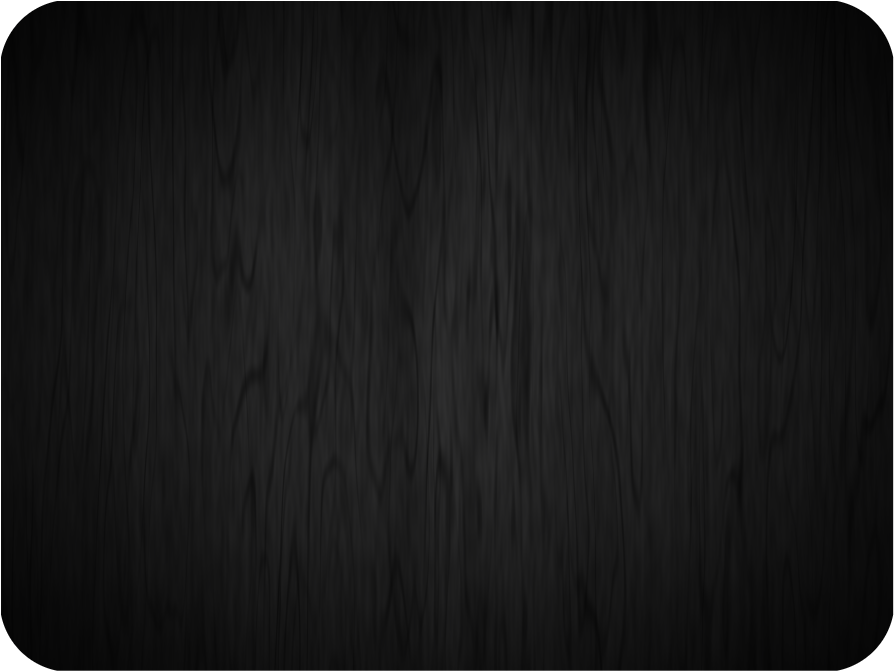
Give the GLSL for this texture, as a Shadertoy shader.

```glsl
// Dark stained wood panel with rounded corners on a white ground.
// Vertically stretched gradient noise makes fibres and pores, contour lines of
// a smoother field make the veins, and a flat-topped vignette lights the centre.

const vec3 GROUND = vec3(1.0);
const vec3 WOOD = vec3(0.150, 0.150, 0.151);
const vec2 PANEL_MIN_MARGIN = vec2(0.0015, 0.0019);  // left, bottom
const vec2 PANEL_MAX_MARGIN = vec2(0.0042, 0.0015);  // right, top
const float CORNER_RADIUS = 0.106;
const float CORNER_OVERSHOOT = 0.002;

vec2 hashGradient(vec2 cell) {
    vec3 h = fract(cell.xyx * vec3(0.1031, 0.1030, 0.0973));
    h += dot(h, h.yzx + 33.33);
    float angle = 6.28318 * fract((h.x + h.y) * h.z);
    return vec2(cos(angle), sin(angle));
}

// Gradient noise, roughly -0.7 to 0.7
float gradientNoise(vec2 p) {
    vec2 cell = floor(p);
    vec2 f = p - cell;
    vec2 u = f * f * f * (f * (f * 6.0 - 15.0) + 10.0);
    float a = dot(hashGradient(cell), f);
    float b = dot(hashGradient(cell + vec2(1, 0)), f - vec2(1, 0));
    float c = dot(hashGradient(cell + vec2(0, 1)), f - vec2(0, 1));
    float d = dot(hashGradient(cell + vec2(1, 1)), f - vec2(1, 1));
    return mix(mix(a, b, u.x), mix(c, d, u.x), u.y);
}

float roundedBox(vec2 p, vec2 halfSize, float radius) {
    vec2 q = abs(p) - halfSize + radius;
    return length(max(q, 0.0)) + min(max(q.x, q.y), 0.0) - radius;
}

// Straight sides cut a slightly larger rounded box
float panelDistance(vec2 p, vec2 lo, vec2 hi) {
    vec2 centre = 0.5 * (lo + hi);
    vec2 halfSize = 0.5 * (hi - lo);
    float corners = roundedBox(p - centre, halfSize + CORNER_OVERSHOOT, CORNER_RADIUS);
    return max(corners, roundedBox(p - centre, halfSize, 0.0));
}

float bell(float x, float centre, float width) {
    float t = (x - centre) / width;
    return exp(-t * t);
}

// Sum of vertical fibre layers, each finer than the last
float fibres(vec2 p) {
    float sum = 0.0;
    float weight = 0.11;
    vec2 scale = vec2(42.0, 1.2);
    for (int i = 0; i < 3; i++) {
        sum += weight * gradientNoise(p * scale + float(i) * 17.3);
        scale *= vec2(2.1, 4.0);
        weight *= 1.35;
    }
    return sum;
}

// Thin dark contour lines, closing into long pointed arches
float veins(vec2 p, vec2 scale, float count, float width) {
    float field = gradientNoise(p * scale) + 0.1 * gradientNoise(p * scale * vec2(3.1, 4.0));
    float line = abs(fract(field * count) - 0.5);
    float presence = smoothstep(-0.35, 0.3, gradientNoise(p * vec2(15.0, 2.0) + 41.0));
    return presence * (1.0 - smoothstep(0.0, width, line));
}

// Broad tonal bands running along the boards
float boardTone(vec2 p) {
    float upper = smoothstep(0.3, 0.75, p.y);
    float lower = 1.0 - smoothstep(0.5, 0.75, p.y);
    float seam = smoothstep(0.498, 0.508, p.x) * (1.0 - smoothstep(0.61, 0.72, p.x));
    float tone = 1.0 + 0.06 * bell(p.x, 0.43, 0.07);
    tone -= 0.15 * upper * seam;
    tone -= 0.1 * bell(p.x, 0.595, 0.028);
    tone += 0.12 * lower * bell(p.x, 0.655, 0.028);
    tone += 0.08 * bell(p.x, 0.755, 0.04);
    tone -= 0.15 * lower * bell(p.x, 0.703, 0.013);
    tone -= 0.08 * bell(p.x, 0.87, 0.03);
    return tone + 0.06 * gradientNoise(vec2(p.x * 12.0, p.y * 0.6));
}

float vignette(vec2 uv) {
    vec2 q = 2.0 * uv - 1.0;
    return exp(-pow(dot(q * q, vec2(0.92, 0.8)), 1.3));
}

void mainImage(out vec4 fragColor, in vec2 fragCoord) {
    float pixel = 1.0 / iResolution.y;
    vec2 p = fragCoord * pixel;
    vec2 size = iResolution.xy * pixel;

    // Gentle sideways drift keeps the grain from looking ruled
    vec2 grain = p;
    grain.x += 0.005 * gradientNoise(p * vec2(6.0, 3.0) + 7.0);

    // Wood surface
    float shade = boardTone(p) * (1.0 + fibres(grain));
    shade *= 1.0 - 0.34 * veins(grain, vec2(15.0, 1.2), 4.0, 0.15);
    shade *= 1.0 - 0.24 * veins(grain + 3.7, vec2(28.0, 1.9), 2.5, 0.15);

    // Slender dark pores gathered around the central seam
    float pore = smoothstep(0.12, 0.5, gradientNoise(grain * vec2(105.0, 6.5) + 91.0));
    shade *= 1.0 - pore * (0.12 + 0.2 * bell(p.x, 0.735, 0.07));

    vec3 wood = WOOD * shade * vignette(p / size);

    // Rounded panel over the ground
    float edge = panelDistance(p, PANEL_MIN_MARGIN, size - PANEL_MAX_MARGIN);
    float coverage = clamp(0.5 - edge / pixel, 0.0, 1.0);
    fragColor = vec4(mix(GROUND, wood, coverage), 1.0);
}
```
